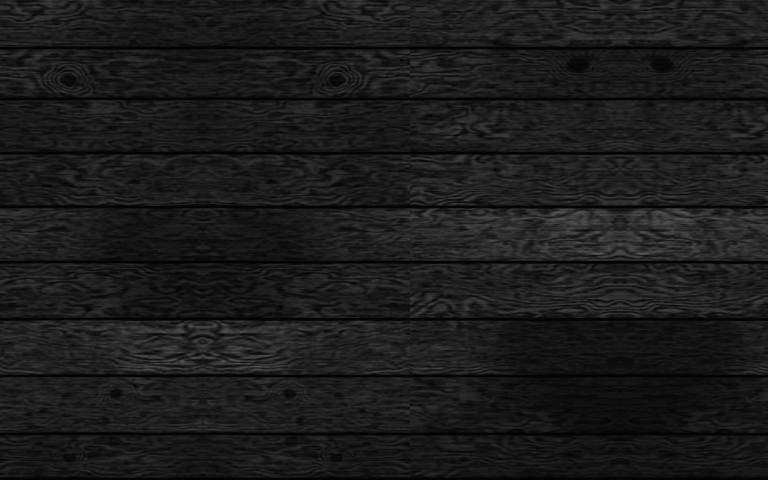
This texture is drawn by a Shadertoy shader. Its source:

```glsl
// Upper edge of each board except the top one
const float seams[8] = float[8](0.096, 0.217, 0.335, 0.454, 0.569, 0.681, 0.794, 0.9);

// Board tones, bottom to top: left centre, left edge, right centre, right edge
const vec4 tones[9] = vec4[9](
    vec4(0.10, 0.09, 0.08, 0.09), vec4(0.13, 0.12, 0.06, 0.11),
    vec4(0.16, 0.14, 0.08, 0.14), vec4(0.08, 0.12, 0.13, 0.13),
    vec4(0.09, 0.14, 0.19, 0.17), vec4(0.12, 0.10, 0.13, 0.13),
    vec4(0.11, 0.10, 0.13, 0.12), vec4(0.10, 0.11, 0.10, 0.12),
    vec4(0.10, 0.13, 0.13, 0.13));

// Knots: distance from mirror axis, height, half (0 left, 1 right), radius
const vec4 knots[4] = vec4[4](
    vec4(0.278, 0.833, 0.0, 0.014), vec4(0.088, 0.865, 1.0, 0.019),
    vec4(0.180, 0.180, 0.0, 0.012), vec4(0.278, 0.046, 0.0, 0.010));

float hash(vec2 p) {
    return fract(sin(dot(p, vec2(127.1, 311.7))) * 43758.5);
}

float noise(vec2 p) {
    vec2 i = floor(p), f = fract(p);
    f = f * f * (3.0 - 2.0 * f);
    return mix(mix(hash(i), hash(i + vec2(1, 0)), f.x),
               mix(hash(i + vec2(0, 1)), hash(i + vec2(1, 1)), f.x), f.y);
}

float fbm(vec2 p) {
    float sum = 0.0, amp = 0.5;
    for (int i = 0; i < 4; i++) {
        sum += amp * noise(p);
        p = p * 2.03 + 17.3;
        amp *= 0.5;
    }
    return sum;
}

void mainImage(out vec4 fragColor, in vec2 fragCoord) {
    vec2 p = fragCoord / iResolution.y;
    p.x = fragCoord.x / iResolution.x * 1.6;
    float pixel = 1.0 / iResolution.y;

    // Find the board and the nearest seam
    int board = 0;
    float seam = abs(p.y - 0.002), below = 1.0;
    float wobble = 0.0015 * (noise(vec2(p.x * 9.0, 4.0)) - 0.5);
    for (int i = 0; i < 8; i++) {
        float d = p.y - seams[i] - wobble;
        if (d > 0.0) board = i + 1;
        seam = min(seam, abs(d));
        below = min(below, d < 0.0 ? -d : 1.0);
    }

    // Each half is mirrored about its own axis
    float side = step(0.855, p.x);
    float m = abs(p.x - mix(0.4225, 1.292, side));
    vec2 q = vec2(m, p.y);
    vec2 seed = vec2(float(board) * 7.31 + side * 41.7, float(board) * 3.17 + side * 13.9);

    // Growth rings bend around the knots
    float rings = p.y * 45.0 + 12.0 * fbm(q * vec2(3.5, 13.0) + seed)
                + 1.2 * noise(q * vec2(28.0, 60.0) + seed);
    float knotShade = 0.0;
    for (int i = 0; i < 4; i++) {
        vec4 k = knots[i];
        vec2 d = (q - k.xy) / vec2(1.35, 1.0);
        float near = 1.0 - step(0.5, abs(side - k.z));
        float r = length(d) + 0.004 * (noise(q * 90.0) - 0.5);
        rings += near * 5.0 * exp(-r * r / (k.w * k.w * 4.0));
        knotShade = max(knotShade, near * (1.0 - smoothstep(k.w * 0.6, k.w * 1.1, r)));
    }
    float ringFade = 1.0 - smoothstep(0.3, 0.8, fwidth(rings));
    float grain = sin(6.2832 * rings) * ringFade;

    // Fine fibres, pores and broad wear
    float fibre = noise(q * vec2(26.0, 330.0) + seed) - 0.5;
    float grit = noise(q * vec2(130.0, 300.0) + seed) - 0.5;
    float wear = fbm(q * vec2(5.0, 18.0) + seed + 50.0);
    float pores = smoothstep(0.72, 0.9, noise(q * vec2(38.0, 170.0) + seed + 9.0));

    // Tone drifts from each axis to its edge and blends across the joint
    vec4 tone = tones[board];
    float edge = smoothstep(0.08, 0.38, m + 0.15 * (wear - 0.5));
    float value = mix(mix(tone.x, tone.y, edge), mix(tone.z, tone.w, edge),
                      smoothstep(0.81, 0.90, p.x + 0.06 * (wear - 0.5)));
    float contrast = mix(0.15, 0.4, smoothstep(0.35, 0.65, wear));
    value *= 1.0 + contrast * grain + 0.55 * fibre + 0.5 * grit;
    value *= 0.72 + 0.6 * wear;
    value *= 1.0 - 0.4 * pores;
    value *= 1.0 - 0.65 * knotShade;

    // Dark gaps with a worn, lit lip on the board beneath
    value += 0.05 * exp(-pow((below - 0.005) / 0.002, 2.0)) * noise(vec2(p.x * 35.0, seed.y));
    value *= mix(0.7, 1.0, smoothstep(0.0, 0.012, seam));
    value *= mix(0.12, 1.0, smoothstep(0.0012, 0.0018 + 1.2 * pixel, seam));
    value *= smoothstep(0.001, 0.004 + pixel, p.y);

    fragColor = vec4(vec3(max(value, 0.01)), 1.0);
}
```
